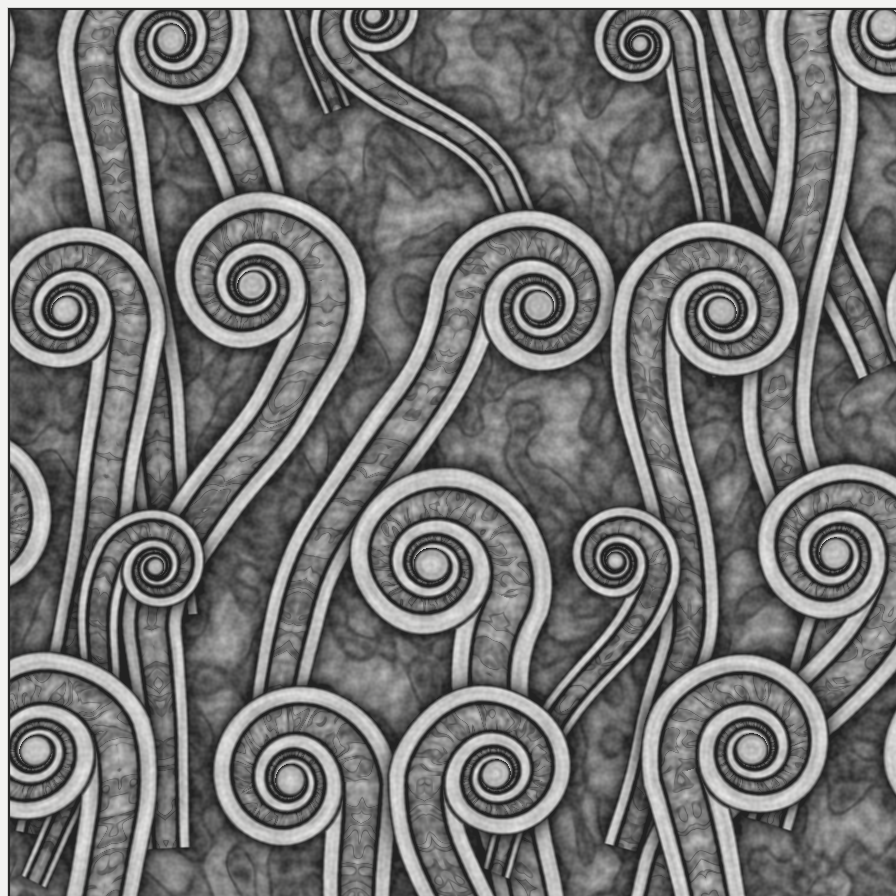
Write a WebGL 2 fragment shader that draws this pattern.

```glsl
#version 300 es
precision highp float;
// Carved grey scrollwork: spiral volutes with long double-railed stems.
// Scrolls sit on a jittered brick grid and are painted from top to bottom,
// each one casting a soft shadow over a rough, pencil-shaded ground.
uniform vec2 u_resolution;
out vec4 fragColor;

const float TAU = 6.28319;
const float SHRINK = 0.48; // radius ratio between successive turns

vec2 hash2(vec2 c) {
    return fract(sin(vec2(dot(c, vec2(127.1, 311.7)), dot(c, vec2(269.5, 183.3)))) * 43758.5);
}

// Gradient noise, roughly -0.7 to 0.7
float corner(vec2 cell, vec2 offset) {
    float angle = TAU * hash2(cell).x;
    return dot(vec2(cos(angle), sin(angle)), offset);
}

float noise(vec2 p) {
    vec2 i = floor(p), f = fract(p);
    vec2 u = f * f * f * (f * (f * 6.0 - 15.0) + 10.0);
    vec2 e = vec2(1, 0);
    return mix(mix(corner(i, f), corner(i + e, f - e), u.x),
               mix(corner(i + e.yx, f - e.yx), corner(i + 1.0, f - 1.0), u.x), u.y);
}

// Rough ground with curling creases
float ground(vec2 p) {
    vec2 w = p + 0.025 * vec2(noise(p * 11.0), noise(p * 11.0 + 40.0));
    float folds = noise(w * vec2(26.0, 19.0));
    float crease = smoothstep(0.0, 0.13, abs(folds));
    return (0.45 + 0.3 * folds + 0.2 * noise(w * 75.0)) * mix(0.72, 1.0, crease);
}

// Tone of a rounded rail and the ribbed channel beside it.
// side: depth from the outer edge, far: gap to the next rail
float carve(float side, float width, float far, float along) {
    float t = clamp(side / width, 0.0, 1.0) * 2.0 - 1.0;
    float rail = 0.79 - 0.17 * pow(abs(t), 3.0) - 0.04 * t
               + 0.13 * noise(vec2(along * 16.0, side * 170.0));

    float wobble = noise(vec2(along, side) * 42.0 + 7.0);
    float ribs = noise(vec2(along * 62.0 + wobble * 1.8, side * 24.0 + wobble));
    float channel = 0.6 + 0.28 * ribs + 0.2 * noise(vec2(along, side) * 105.0);
    channel *= mix(0.76, 1.0, smoothstep(0.0, 0.1, abs(ribs + 0.12)));
    float gap = max(min(side - width, far), 0.0);
    channel *= 1.0 - 0.6 * exp(-gap / 0.007);

    float tone = mix(channel, rail, smoothstep(-0.0015, 0.0015, width - side));
    float ink = min(min(abs(side), abs(side - width)), abs(far));
    return tone * mix(0.27, 1.0, smoothstep(0.0, 0.0042, ink));
}

// Volute with a stem: x = tone, y = signed distance, positive inside
vec2 scroll(vec2 q, float radius, float sweep, float seed) {
    float r = length(q) + 0.0001;
    float a = mod(atan(q.y, q.x), TAU);
    float turn = max(floor(log(r / radius) / log(SHRINK) - a / TAU), 0.0);
    float rim = radius * pow(SHRINK, turn + a / TAU);
    float disc = radius * pow(SHRINK, a / TAU) - r;

    // Stem leaves the right side and bends in an S on its way down
    float t = max(-q.y / radius, 0.0);
    float u = clamp((t - 0.1) / 3.0, 0.0, 1.0);
    float slope = sweep * 2.0 * u * (1.0 - u);
    float x = q.x - radius * (0.66 + sweep * u * u * (3.0 - 2.0 * u));
    float taper = 1.0 - 0.07 * t;
    float side = 0.34 * radius * taper - abs(x) * inversesqrt(1.0 + slope * slope);
    float stem = min(side, (5.0 - t) * radius) - 4.0 * max(q.y, 0.0);

    float d = max(disc, stem);
    if (d < -0.002) return vec2(0.0, d);
    float tone;
    if (r < 0.14 * radius) {
        tone = carve(0.14 * radius - r, radius, 1.0, seed + q.x);
    } else if (disc > 0.0) {
        float width = min(0.17 * radius, 0.65 * rim * (1.0 - SHRINK));
        float along = (a + TAU * turn) * 0.8 * radius;
        tone = carve(rim - r, width, r - rim * SHRINK, seed + along);
    } else {
        tone = carve(side, 0.17 * radius * taper, -disc, seed + q.y);
    }
    return vec2(tone, d);
}

void main() {
    vec2 p = gl_FragCoord.xy / u_resolution;
    float tone = ground(p);
    vec2 bent = p + 0.006 * vec2(noise(p * 8.0), noise(p * 8.0 + 20.0));

    // Scrolls, upper rows first
    for (int j = 4; j >= -1; j--) {
        for (int i = -1; i <= 4; i++) {
            vec2 cell = vec2(i, j);
            vec2 h = hash2(cell + 3.0), k = hash2(cell + 57.0);
            vec2 center = (cell + vec2(0.25 + 0.5 * mod(cell.y + 2.0, 2.0), 0.5)
                        + 0.3 * (h - 0.5)) * vec2(0.255, 0.27);
            float radius = k.x < 0.25 ? 0.075 : mix(0.105, 0.142, k.x);
            float tilt = 0.9 * (h.y - 0.5);
            vec2 q = mat2(cos(tilt), -sin(tilt), sin(tilt), cos(tilt)) * (bent - center);
            q.x *= k.y < 0.5 ? -1.0 : 1.0;
            vec2 s = scroll(q, radius, mix(-1.9, 1.5, h.x), 5.0 * k.y);
            tone *= 1.0 - 0.62 * exp(-max(-s.y, 0.0) / 0.009);
            tone = mix(tone, s.x, smoothstep(-0.0015, 0.0015, s.y));
        }
    }

    // Pencil grain, then the thin frame on the left and top
    tone += 0.07 * noise(p * 190.0) + 0.05 * noise(p * vec2(60.0, 90.0));
    tone = clamp(tone, 0.13, 0.93);
    float inset = min(p.x, 1.0 - p.y) - 0.01;
    tone = mix(0.95, tone, smoothstep(-0.001, 0.001, inset));
    tone = mix(0.16, tone, smoothstep(0.0005, 0.002, abs(inset)));
    fragColor = vec4(tone * vec3(1.0, 0.998, 0.994), 1.0);
}
```
